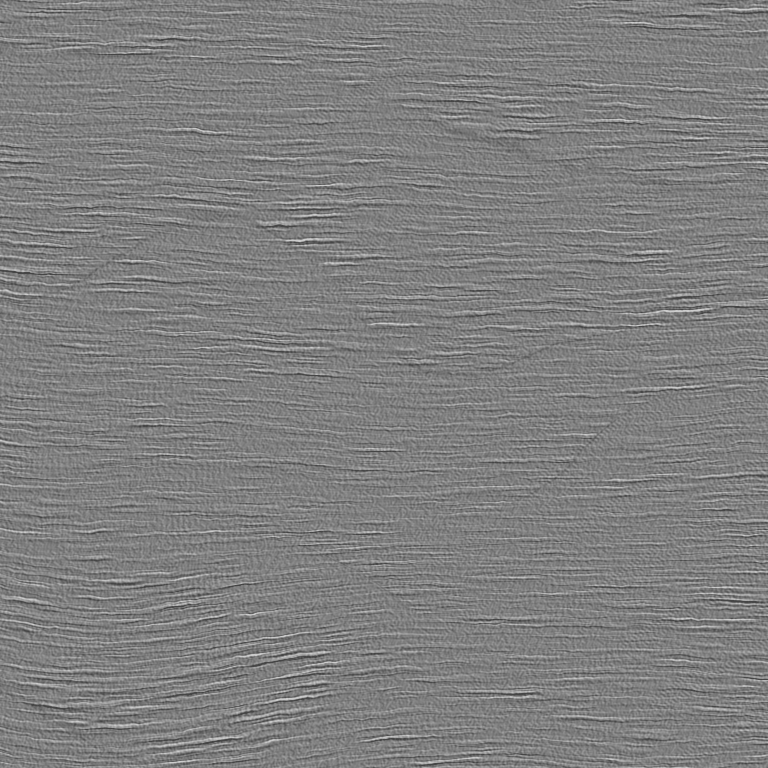
Give the GLSL for this texture map, as a Shadertoy shader.

```glsl
// Grey relief map of brushed wood grain: embossed fibres, growth rings, fine grit
#define BASE_GREY 0.5
#define FIBRE_FREQ vec2(15.0, 200.0)
#define FINE_FREQ vec2(25.0, 305.0)
#define FLOW_BEND 0.075
#define RING_COUNT 5.0
#define RING_WARP 1.5
#define EMBOSS_STEP 0.0015
#define SLOPE_GAIN 0.09
#define RIDGE_GAIN 0.23
#define GRIT_FREQ 400.0
#define GRIT_GAIN 0.125

float hash(vec2 p) {
    return fract(sin(dot(p, vec2(127.1, 311.7))) * 43758.5453);
}

float noise(vec2 p) {
    vec2 i = floor(p), f = fract(p);
    f = f * f * (3.0 - 2.0 * f);
    return mix(mix(hash(i), hash(i + vec2(1, 0)), f.x),
               mix(hash(i + vec2(0, 1)), hash(i + vec2(1, 1)), f.x), f.y);
}

// One row of fibres, shifted at random so that fibre ends never line up
float fibreRow(float x, float row) {
    x += 40.0 * hash(vec2(row, 7.3));
    float i = floor(x);
    return mix(hash(vec2(i, row)), hash(vec2(i + 1.0, row)), smoothstep(0.0, 1.0, x - i));
}

float fibres(vec2 p) {
    float row = floor(p.y);
    return mix(fibreRow(p.x, row), fibreRow(p.x, row + 1.0), smoothstep(0.0, 1.0, p.y - row));
}

// Raised fibres: long ridges with finer ones between them
float fibreHeight(vec2 p) {
    float coarse = smoothstep(0.38, 0.95, fibres(p * FIBRE_FREQ));
    float fine = smoothstep(0.3, 0.95, fibres(p * FINE_FREQ + 61.0));
    return coarse + 0.6 * fine;
}

void mainImage(out vec4 fragColor, in vec2 fragCoord) {
    vec2 uv = fragCoord / iResolution.xy;

    // Bend the fibres with broad waves, then fray them with small ones
    float flow = FLOW_BEND * (noise(uv * vec2(2.3, 2.6) + 4.7) - 0.5)
               + 0.012 * (noise(uv * vec2(6.0, 9.0) + 21.0) - 0.5);
    float fray = 0.0026 * (noise(uv * vec2(36.0, 60.0)) - 0.5)
               + 0.0019 * (noise(uv * vec2(110.0, 130.0)) - 0.5);
    vec2 p = uv + vec2(0.0, flow + fray);

    // Growth rings: dense fibres above each border, fading upwards
    float ring = p.y * RING_COUNT + RING_WARP * noise(uv * vec2(3.3, 4.6) + 13.0) + 4.0 * fray;
    float phase = fract(ring);
    float density = smoothstep(0.0, 0.03, phase) * (1.0 - phase);
    float patches = noise(uv * vec2(5.0, 13.0) + 35.0);
    float strength = 0.38 + 0.6 * density + 0.45 * patches * patches;
    float border = 1.0 - smoothstep(0.0, 0.016, abs(fract(ring + 0.5) - 0.5));

    // Emboss: slope lights the upper flank, curvature sharpens the crest
    vec2 e = vec2(0.0, EMBOSS_STEP);
    float below = fibreHeight(p - e), here = fibreHeight(p), above = fibreHeight(p + e);
    float relief = SLOPE_GAIN * (below - above) + RIDGE_GAIN * (2.0 * here - below - above);

    // Fine grit on a turned grid, lit from the same side
    vec2 g = mat2(0.82, 0.57, -0.57, 0.82) * uv * GRIT_FREQ;
    float grit = noise(g) - noise(g + vec2(0.55, 0.85));

    float grey = BASE_GREY + strength * relief + GRIT_GAIN * grit
               - 0.09 * border * noise(uv * vec2(14.0, 30.0) + 50.0);
    fragColor = vec4(vec3(clamp(grey, 0.27, 0.8)), 1.0);
}
```
